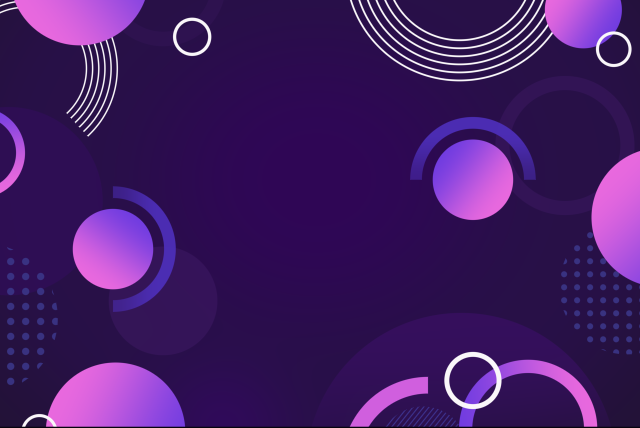
Give the GLSL for this background, as a Shadertoy shader.

```glsl
// Violet abstract backdrop of gradient discs, rings, line arcs and dot grids.
const vec3 PINK = vec3(0.91, 0.41, 0.87);
const vec3 VIOLET = vec3(0.43, 0.23, 0.88);
const vec3 INDIGO = vec3(0.30, 0.18, 0.72);
const vec3 DOT_BLUE = vec3(0.23, 0.21, 0.53);
const vec3 HAZE = vec3(0.25, 0.10, 0.40);
const vec3 WHITE = vec3(0.98, 0.97, 0.98);

// Antialiased coverage of a signed distance
float cover(float d) {
    float px = 1.0 / iResolution.y;
    return 1.0 - smoothstep(-0.7 * px, 0.7 * px, d);
}

float disc(vec2 q, float radius) {
    return length(q) - radius;
}

float ring(vec2 q, float radius, float halfWidth) {
    return abs(length(q) - radius) - halfWidth;
}

// Half of a ring, kept on the side that normal n points to
float halfRing(vec2 q, float radius, float halfWidth, vec2 n) {
    return max(ring(q, radius, halfWidth), -dot(q, n));
}

// Six evenly spaced concentric lines
float lineArcs(vec2 q, float inner, float gap, float halfWidth) {
    float r = length(q) - inner;
    return abs(r - gap * clamp(round(r / gap), 0.0, 5.0)) - halfWidth;
}

// Dot lattice through 'origin'; whole dots are kept inside a clip circle
float dotGrid(vec2 p, vec2 origin, float gap, float radius, vec2 clipCenter, float clipRadius) {
    vec2 dotCenter = origin + gap * round((p - origin) / gap);
    return max(disc(p - dotCenter, radius), disc(p - clipCenter, clipRadius));
}

// Violet to pink along a direction, spanning a shape of the given radius
vec3 blend(vec2 q, float radius, vec2 dir) {
    return mix(VIOLET, PINK, smoothstep(-0.1, 1.0, 0.5 + 0.5 * dot(q, normalize(dir)) / radius));
}

void paint(inout vec3 col, vec3 ink, float d, float alpha) {
    col = mix(col, ink, alpha * cover(d));
}

void ball(inout vec3 col, vec2 q, float radius, vec2 pinkDir) {
    paint(col, blend(q, radius, pinkDir), disc(q, radius), 1.0);
}

// Ball wrapped by a half ring that fades towards its ends
void wrappedBall(inout vec3 col, vec2 q, vec2 side, vec2 pinkDir) {
    float fade = mix(0.55, 0.95, smoothstep(0.0, 0.11, dot(q, side)));
    paint(col, INDIGO, halfRing(q, 0.133, 0.0137, side), fade);
    ball(col, q, 0.094, pinkDir);
}

vec3 backdrop(vec2 p) {
    float away = length((p - vec2(0.74, 0.58)) * vec2(0.85, 1.0));
    vec3 col = mix(vec3(0.183, 0.025, 0.335), vec3(0.155, 0.062, 0.28), smoothstep(0.08, 0.5, away));
    col = mix(col, vec3(0.135, 0.07, 0.215), smoothstep(0.55, 0.9, away));
    float glow = exp(-dot(p - vec2(0.52, 0.0), p - vec2(0.52, 0.0)) / 0.025);
    return mix(col, vec3(0.20, 0.03, 0.38), 0.7 * glow);
}

void mainImage(out vec4 fragColor, in vec2 fragCoord) {
    vec2 p = fragCoord / iResolution.y;
    vec3 col = backdrop(p);

    // Faint discs and rings
    paint(col, vec3(0.19, 0.05, 0.35), disc(p - vec2(0.02, 0.53), 0.22), 0.7);
    float domeFade = 0.85 * smoothstep(-0.15, 0.25, p.y);
    paint(col, vec3(0.215, 0.06, 0.375), disc(p - vec2(1.078, -0.094), 0.363), domeFade);
    paint(col, HAZE, disc(p - vec2(0.381, 0.297), 0.127), 0.5);
    paint(col, HAZE, ring(p - vec2(0.381, 1.039), 0.130, 0.017), 0.25);
    paint(col, HAZE, ring(p - vec2(1.320, 0.660), 0.146, 0.0165), 0.45);

    // Dot grids
    paint(col, DOT_BLUE, dotGrid(p, vec2(0.025, 0.424), 0.035, 0.0085, vec2(-0.041, 0.256), 0.176), 0.9);
    paint(col, DOT_BLUE, dotGrid(p, vec2(1.318, 0.420), 0.0304, 0.007, vec2(1.465, 0.330), 0.158), 0.9);

    // White line arcs
    vec2 q = p - vec2(0.059, 0.840);
    float cut = -dot(q, vec2(0.735, 0.678));
    paint(col, WHITE, max(lineArcs(q, 0.143, 0.0144, 0.0017), cut), 1.0);
    paint(col, WHITE, lineArcs(p - vec2(1.074, 1.078), 0.172, 0.0188, 0.0021), 1.0);

    // Balls
    ball(col, p - vec2(0.186, 1.057), 0.163, vec2(-0.8, -0.6));
    ball(col, p - vec2(1.363, 0.977), 0.090, vec2(-0.8, 0.5));
    ball(col, p - vec2(1.545, 0.492), 0.163, vec2(-0.7, 0.7));
    ball(col, p - vec2(0.270, -0.010), 0.163, vec2(-0.9, 0.4));
    wrappedBall(col, p - vec2(1.105, 0.580), vec2(0.0, 1.0), vec2(0.8, -0.6));
    wrappedBall(col, p - vec2(0.264, 0.418), vec2(1.0, 0.0), vec2(-0.6, -0.8));

    // Hatched disc
    q = p - vec2(0.988, -0.055);
    float stripe = (abs(fract((q.x - 0.8 * q.y) / 0.0125) - 0.5) - 0.13) * 0.0098;
    paint(col, vec3(0.25, 0.22, 0.60), max(stripe, disc(q, 0.105)), 0.85);

    // Gradient rings
    q = p - vec2(-0.047, 0.643);
    paint(col, blend(q, 0.106, vec2(0.2, -1.0)), ring(q, 0.095, 0.0105), 1.0);
    q = p - vec2(1.0, -0.082);
    paint(col, mix(PINK, VIOLET, 0.2), max(ring(q, 0.182, 0.0195), q.x), 1.0);
    q = p - vec2(1.234, -0.002);
    paint(col, blend(q, 0.162, vec2(1.0, 0.1)), ring(q, 0.146, 0.0155), 1.0);

    // White rings
    paint(col, WHITE, ring(p - vec2(0.449, 0.914), 0.041, 0.0038), 1.0);
    paint(col, WHITE, ring(p - vec2(1.434, 0.885), 0.038, 0.0036), 1.0);
    paint(col, WHITE, ring(p - vec2(0.092, -0.010), 0.039, 0.0036), 1.0);
    paint(col, WHITE, ring(p - vec2(1.105, 0.111), 0.061, 0.0058), 1.0);

    // Dark lower rim
    paint(col, vec3(0.03, 0.01, 0.06), p.y - 0.003, 1.0);
    fragColor = vec4(col, 1.0);
}
```
